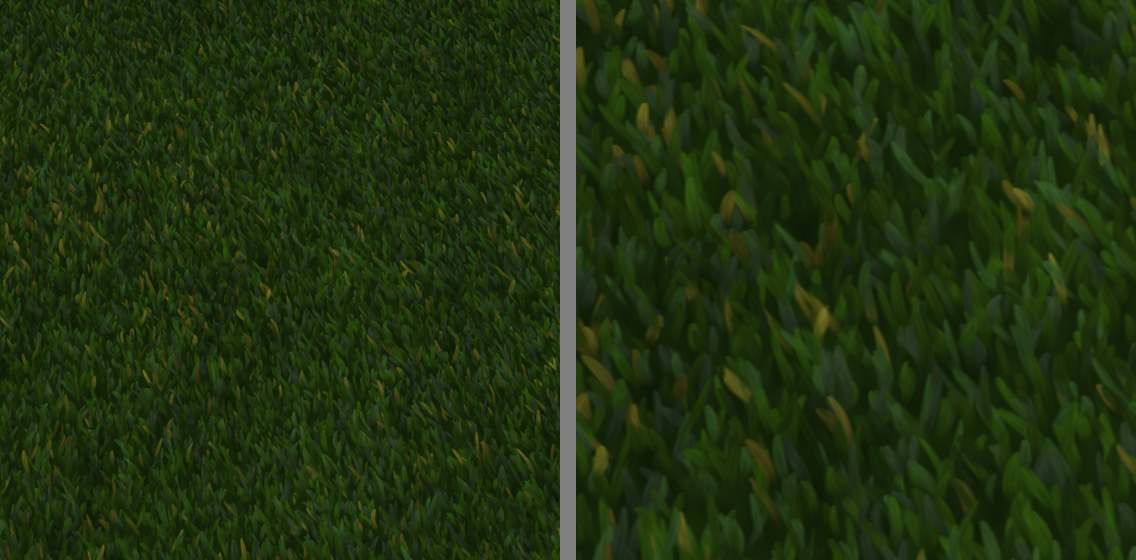
Left, the full canvas; right, a detail of the centre.
This texture is drawn by a Shadertoy shader. Its source:

```glsl
// A dim lawn seen at a slant: soft, short grass blades with scattered dry straw.
// Layers of jittered cells each hold one tapered, bent blade, painted back to
// front; gradient noise varies the light, the dry patches and the blade grain.

vec3 hash3(vec3 p) {
    p = fract(p * vec3(0.1031, 0.1030, 0.0973));
    p += dot(p, p.yxz + 33.33);
    return fract((p.xxy + p.yxx) * p.zyx);
}

float cornerSlope(vec2 corner, vec2 offset) {
    float angle = 6.2832 * hash3(vec3(corner, 91.0)).x;
    return dot(vec2(cos(angle), sin(angle)), offset);
}

float gradientNoise(vec2 p) {
    vec2 i = floor(p), f = fract(p);
    vec2 u = f * f * f * (f * (f * 6.0 - 15.0) + 10.0);
    vec2 e = vec2(0.0, 1.0);
    return mix(
        mix(cornerSlope(i, f), cornerSlope(i + e.yx, f - e.yx), u.x),
        mix(cornerSlope(i + e.xy, f - e.xy), cornerSlope(i + e.yy, f - e.yy), u.x),
        u.y);
}

// Picks a blade colour; dryness is the chance of straw
vec3 bladeColor(float pick, float dryness, float tone) {
    if (tone < dryness) return mix(vec3(0.23, 0.22, 0.05), vec3(0.36, 0.35, 0.11), pick);
    if (pick < 0.17) return vec3(0.145, 0.205, 0.125);
    if (pick < 0.33) return vec3(0.160, 0.265, 0.110);
    if (pick < 0.57) return vec3(0.145, 0.255, 0.040);
    if (pick < 0.82) return vec3(0.120, 0.195, 0.035);
    return vec3(0.085, 0.155, 0.040);
}

// Paints one layer of blades over the given colour
vec3 paintLayer(vec3 color, vec2 ground, float layer) {
    vec2 cellSize = vec2(0.025, 0.042);
    vec2 p = ground + layer * vec2(0.0137, 0.0173);
    vec2 home = floor(p / cellSize);

    // Upper rows first, so that nearer blades overlap farther ones
    for (int row = 1; row >= -1; row--)
    for (int col = -1; col <= 1; col++) {
        vec2 cell = home + vec2(col, row);
        vec3 place = hash3(vec3(cell + 200.0, layer * 7.0 + 3.0));
        vec3 form = hash3(vec3(cell + 350.0, layer * 11.0 + 57.0));
        vec3 tint = hash3(vec3(cell + 500.0, layer * 13.0 + 129.0));

        vec2 center = (cell + place.xy) * cellSize;
        float dryPatch = gradientNoise(center * 4.0 + 20.0);
        float dryness = clamp(0.075 + 0.16 * dryPatch, 0.012, 0.18);

        // Most blades lean to the upper left
        float lean = 0.22 + 1.25 * (place.z - 0.5) * (0.5 + abs(place.z - 0.5));
        vec2 up = vec2(-sin(lean), cos(lean));
        vec2 d = p - center;
        float halfLength = mix(0.013, 0.030, form.x * form.x);
        float along = dot(d, up) / halfLength;
        float across = dot(d, vec2(up.y, -up.x));
        across += (form.z - 0.5) * 0.009 * (along * along - 0.4);

        // Rounded tip, root sinking into the turf
        float halfWidth = mix(0.0026, 0.0050, form.y);
        float taper = sqrt(max(1.0 - along * along, 0.0));
        float edge = abs(across) - halfWidth * taper;
        float cover = smoothstep(0.0016, -0.0020, edge)
                    * smoothstep(-1.0, -0.2, along) * smoothstep(1.0, 0.85, along);

        float light = mix(0.78, 1.10, smoothstep(-0.9, 0.7, along));
        light *= mix(0.86, 1.12, tint.z);
        light *= 1.0 + 0.22 * gradientNoise(vec2(across * 330.0, along * 1.5) + cell * 3.7 + 400.0);
        color = mix(color, bladeColor(tint.x, dryness, tint.y) * light, cover * 0.86);
    }
    return color;
}

void mainImage(out vec4 fragColor, in vec2 fragCoord) {
    vec2 uv = fragCoord / iResolution.y;

    // Blades shrink gently towards the top
    vec2 ground = vec2(uv.x - 0.5, uv.y) / (1.0 - 0.24 * uv.y) + 2.0;

    // Shaded turf between the blades
    vec3 color = vec3(0.075, 0.135, 0.028) * (1.0 + 0.35 * gradientNoise(ground * vec2(70.0, 35.0)));

    for (int i = 0; i < 8; i++) {
        color = paintLayer(color, ground, float(i));
    }

    // Broad light and dark areas, with small shaded hollows
    float broad = gradientNoise(ground * 3.5 + 7.0);
    float hollow = gradientNoise(ground * vec2(19.0, 15.0) + 40.0);
    color *= 0.99 + 0.16 * broad + 0.26 * hollow;

    fragColor = vec4(color, 1.0);
}
```
